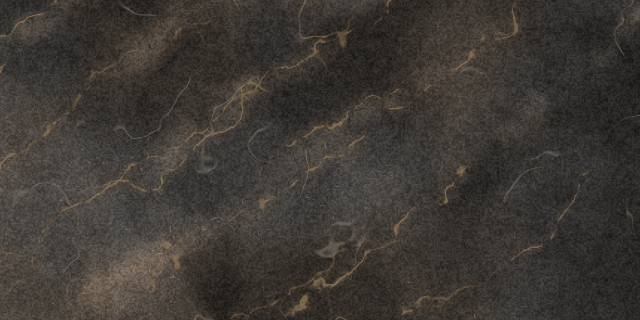
This texture is drawn by a Shadertoy shader. Its source:

```glsl
// Dark weathered stone with diagonal pale streaks, ochre veins, hairline cracks and fine grain.

const float BASE_TONE      = 0.206;
const float CLOUD_CONTRAST = 0.32;
const float STREAK_ANGLE   = 0.62;
const float STREAK_SPACING = 0.275;
const float STREAK_OFFSET  = 0.42;
const float STREAK_WIDTH   = 0.050;
const float STREAK_LIGHT   = 0.105;
const float VEIN_WIDTH     = 0.0022;
const float CRACK_WIDTH    = 0.0020;
const float GRAIN          = 0.115;
const float MOTTLE         = 0.060;
const vec3 COOL_TINT = vec3(1.035, 1.0, 0.965);
const vec3 WARM_TINT = vec3(1.13, 1.0, 0.875);
const vec3 OCHRE     = vec3(0.43, 0.355, 0.265);
const vec3 GOLD      = vec3(0.62, 0.50, 0.36);
const vec3 PALE      = vec3(0.50, 0.475, 0.435);

float hash(vec2 p) {
    vec3 q = fract(p.xyx * 0.1031);
    q += dot(q, q.yzx + 33.33);
    return fract((q.x + q.y) * q.z);
}

float noise(vec2 p) {
    vec2 cell = floor(p), f = fract(p);
    f = f * f * (3.0 - 2.0 * f);
    return mix(mix(hash(cell), hash(cell + vec2(1, 0)), f.x),
               mix(hash(cell + vec2(0, 1)), hash(cell + vec2(1, 1)), f.x), f.y);
}

// Fractal noise, normalised to 0..1; each octave is turned to hide the lattice.
float fbm(vec2 p, int octaves) {
    float sum = 0.0, weight = 0.5, total = 0.0;
    for (int i = 0; i < octaves; i++) {
        sum += weight * noise(p);
        total += weight;
        weight *= 0.5;
        p = mat2(1.6, 1.2, -1.2, 1.6) * p + 17.3;
    }
    return sum / total;
}

// Soft-edged line around distance zero.
float line(float d, float width, float pixel) {
    return 1.0 - smoothstep(0.3 * width, width + pixel, abs(d));
}

void mainImage(out vec4 fragColor, in vec2 fragCoord) {
    vec2 p = fragCoord / iResolution.y;
    float pixel = 1.0 / iResolution.y;
    float c = cos(STREAK_ANGLE), s = sin(STREAK_ANGLE);
    vec2 along = vec2(c * p.x + s * p.y, c * p.y - s * p.x);

    // Warped clouds
    vec2 warp = vec2(fbm(p * 3.0 + 5.2, 4), fbm(p * 3.0 + 41.7, 4)) - 0.5;
    float cloud = fbm(p * 2.6 + warp * 1.2 + 11.0, 6);
    float tone = BASE_TONE + CLOUD_CONTRAST * (cloud - 0.5);

    // Broken diagonal streaks
    float across = along.y + STREAK_OFFSET + 0.22 * warp.x;
    float lane = floor(across / STREAK_SPACING + 0.5);
    float offset = across - lane * STREAK_SPACING;
    float patches = smoothstep(0.40, 0.72, noise(vec2(along.x * 2.3 + 7.0, lane * 5.37 + 3.0)));
    float ragged = smoothstep(0.32, 0.66, fbm(p * 9.0 + warp * 3.0, 5));
    float streak = exp(-pow(offset / STREAK_WIDTH, 2.0)) * patches * (0.25 + 0.95 * ragged);
    tone += STREAK_LIGHT * streak;

    // Mottle, grain, pits and flecks
    float grain = noise(p * 215.0) - 0.5;
    tone += GRAIN * grain * (0.55 + 1.8 * tone);
    tone += MOTTLE * (fbm(p * 55.0 + 3.0, 3) - 0.5);
    tone -= 0.045 * smoothstep(0.78, 0.95, noise(p * 88.0 + 31.0)) * (0.4 + streak);
    tone += 0.13 * smoothstep(0.91, 0.99, noise(p * 120.0 + 77.0)) * smoothstep(0.42, 0.62, cloud);

    // Warm and cool areas
    float warmth = smoothstep(0.36, 0.64, fbm(p * 2.1 + 63.0, 4));
    vec3 color = tone * mix(COOL_TINT, WARM_TINT, clamp(warmth * 0.75 + streak * 0.5, 0.0, 1.0));

    // Jagged gold veins with ochre dust along the streaks
    float jag = fbm(p * 8.0 + 91.0, 5) - 0.5;
    float crumble = smoothstep(0.28, 0.62, fbm(p * 34.0 + 9.0, 3));
    for (int i = 0; i < 2; i++) {
        float side = float(i);
        float d = offset + 0.030 - 0.045 * side + (0.13 - 0.28 * side) * jag;
        float reach = smoothstep(0.45, 0.70, noise(vec2(along.x * 3.1 + side * 19.0, lane * 3.71 + 8.0)));
        float dust = exp(-abs(d) / 0.013) * reach * crumble;
        color = mix(color, OCHRE * (1.0 + 0.5 * grain), 0.42 * dust);
        color = mix(color, GOLD, 0.62 * line(d, VEIN_WIDTH, pixel) * reach * crumble);
    }

    // Sparse hairline cracks, alternately pale and gold
    for (int i = 0; i < 4; i++) {
        float k = float(i);
        vec2 q = p + k * vec2(13.7, 8.3);
        float slope = 2.6 + 0.5 * k;
        float d = (fbm(q * slope + 0.3 * warp, 4) - 0.5) / slope * 1.6;
        float reach = smoothstep(0.60, 0.74, fbm(q * 4.3 + 29.0, 2));
        vec3 tint = mix(PALE, GOLD, mod(k, 2.0));
        color = mix(color, tint, 0.55 * line(d, CRACK_WIDTH, pixel) * reach * (0.35 + 0.65 * crumble));
    }

    fragColor = vec4(clamp(color, 0.0, 1.0), 1.0);
}
```
